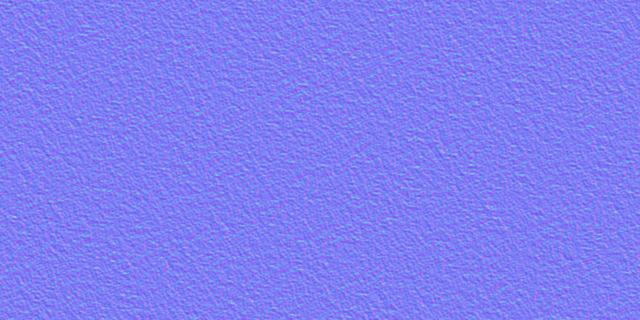
A Shadertoy shader for this texture map:

```glsl
const float GRAIN_DENSITY = 104.0;            // noise cells per canvas height
const float GRAIN_ANGLE = 0.60;               // direction of the grain, radians
const vec2  GRAIN_STRETCH = vec2(0.93, 1.07); // frequency along and across the grain
const float COARSE_AMOUNT = 1.10;
const float FINE_AMOUNT = 0.16;
const float RELIEF = 0.212;                   // slope strength
const float STEEPEN = 1.3;                    // exaggerates the steep flanks
const float SKEW = 0.6;                       // favours lit flanks over shaded ones
const float MEAN_SLOPE_SQ = 0.037;
const float SAMPLE_STEP = 0.0010;             // in canvas heights
const vec3  NORMAL_BASE = vec3(0.503, 0.500, 0.5);
const vec3  NORMAL_RANGE = vec3(0.5, 0.5, 0.463);

vec2 hash22(vec2 p) {
    vec3 q = fract(p.xyx * vec3(0.1031, 0.1030, 0.0973));
    q += dot(q, q.yzx + 33.33);
    return fract((q.xx + q.yz) * q.zy);
}

float cornerRamp(vec2 cell, vec2 offset) {
    return dot(hash22(cell) * 2.0 - 1.0, offset);
}

float gradientNoise(vec2 p) {
    vec2 cell = floor(p);
    vec2 f = p - cell;
    vec2 u = f * f * f * (f * (f * 6.0 - 15.0) + 10.0);
    vec2 e = vec2(1.0, 0.0);
    float low  = mix(cornerRamp(cell, f), cornerRamp(cell + e.xy, f - e.xy), u.x);
    float high = mix(cornerRamp(cell + e.yx, f - e.yx), cornerRamp(cell + e.xx, f - e.xx), u.x);
    return mix(low, high, u.y);
}

// Grainy surface, very slightly drawn out along one diagonal
float surfaceHeight(vec2 p) {
    float c = cos(GRAIN_ANGLE), s = sin(GRAIN_ANGLE);
    vec2 along = vec2(c, s), across = vec2(-s, c);
    vec2 q = vec2(dot(p, along), dot(p, across)) * GRAIN_STRETCH * GRAIN_DENSITY + 200.0;
    return gradientNoise(q)
         + COARSE_AMOUNT * gradientNoise(q * 0.47 + 37.3)
         + FINE_AMOUNT * gradientNoise(q * 1.9 + 71.7);
}

void mainImage(out vec4 fragColor, in vec2 fragCoord) {
    vec2 p = fragCoord / iResolution.y;

    // Slope by central differences
    vec2 e = vec2(SAMPLE_STEP, 0.0);
    vec2 rise = vec2(surfaceHeight(p + e.xy) - surfaceHeight(p - e.xy),
                     surfaceHeight(p + e.yx) - surfaceHeight(p - e.yx));
    vec2 slope = -RELIEF * rise / (2.0 * SAMPLE_STEP * GRAIN_DENSITY);

    // Sharper flanks with a longer tail on the bright side
    slope *= 1.0 + STEEPEN * dot(slope, slope);
    slope += SKEW * (slope * slope - MEAN_SLOPE_SQ);

    // Encode the unit normal as colour
    vec3 normal = normalize(vec3(slope, 1.0));
    fragColor = vec4(clamp(NORMAL_BASE + NORMAL_RANGE * normal, 0.0, 1.0), 1.0);
}
```
